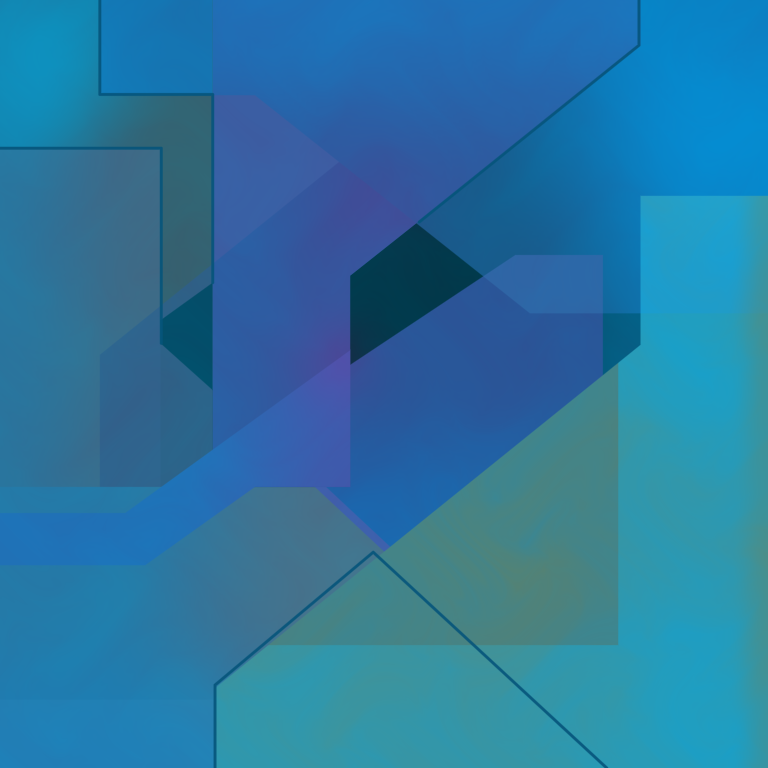
Reproduce this background procedurally as a WebGL 1 fragment shader.

```glsl
precision highp float;
// Overlapping translucent blue, teal and green panels with angled cuts, thin dark seams and cloudy stains.
uniform vec2 u_resolution;

// Signed distance to a line running left to right, positive above it.
float above(vec2 p, vec2 a, vec2 b) {
  vec2 d = normalize(b - a), e = p - a;
  return d.x * e.y - d.y * e.x;
}

// Signed distance to a rectangle, positive inside.
float box(vec2 p, vec2 lo, vec2 hi) {
  vec2 d = min(p - lo, hi - p);
  return min(d.x, d.y);
}

float segment(vec2 p, vec2 a, vec2 b) {
  vec2 e = p - a, d = b - a;
  return length(e - d * clamp(dot(e, d) / dot(d, d), 0.0, 1.0));
}

float fill(float d) {
  float w = 0.8 / min(u_resolution.x, u_resolution.y);
  return smoothstep(-w, w, d);
}

float glow(vec2 p, vec2 center, float radius) {
  vec2 e = (p - center) / radius;
  return exp(-dot(e, e));
}

// Warped layers of rotated sines, roughly -1 to 1.
float clouds(vec2 p) {
  float sum = 0.0, gain = 0.5;
  p *= 17.0;
  for (int i = 0; i < 5; i++) {
    p += 0.8 * sin(p.yx * 1.3 + float(i) * 2.1);
    sum += gain * sin(p.x) * sin(p.y + 1.0);
    p = mat2(1.3, 1.0, -1.0, 1.3) * p;
    gain *= 0.62;
  }
  return sum;
}

void main() {
  vec2 p = gl_FragCoord.xy / u_resolution;
  float cloud = clouds(p);

  // Shared diagonal cuts
  float ridge = above(p, vec2(0.544, 0.711), vec2(0.834, 0.941));
  float fold = above(p, vec2(0.332, 0.876), vec2(0.690, 0.592));
  float slope = above(p, vec2(0.130, 0.538), vec2(0.445, 0.792));

  // Upper blue field and the brighter field to its right
  vec3 col = mix(vec3(0.18, 0.35, 0.62), vec3(0.12, 0.44, 0.72), smoothstep(0.74, 1.0, p.y));
  float right = fill(max(-ridge, p.x - 0.834));
  vec3 sky = mix(vec3(0.09, 0.36, 0.55), vec3(0.04, 0.50, 0.76), smoothstep(0.62, 0.92, p.x + 0.4 * (p.y - 0.75)));
  col = mix(col, sky, right);

  // Dark hollow behind the panels
  float hollow = fill(max(-fold, 0.592 - p.y));
  vec3 deep = mix(vec3(0.0, 0.23, 0.30), vec3(0.02, 0.37, 0.52), smoothstep(0.62, 0.83, p.x));
  col = mix(col, deep, right * hollow);

  // Left panels
  vec3 teal = mix(vec3(0.20, 0.39, 0.45), vec3(0.08, 0.51, 0.68), smoothstep(0.24, 0.03, p.x - 0.5 * (p.y - 0.85)));
  col = mix(col, teal, fill(min(0.277 - p.x, p.y - 0.30)));
  col = mix(col, vec3(0.08, 0.46, 0.70), fill(box(p, vec2(0.130, 0.876), vec2(0.277, 1.1))));
  vec3 slate = mix(vec3(0.16, 0.46, 0.62), vec3(0.24, 0.42, 0.53), smoothstep(0.0, 0.2, p.x));
  col = mix(col, slate, fill(box(p, vec2(-0.1, 0.30), vec2(0.209, 0.807))));
  float facet = min(box(p, vec2(0.130, 0.30), vec2(0.277, 0.7)), -slope);
  col = mix(col, vec3(0.17, 0.38, 0.56), 0.75 * fill(facet));
  float wedge = min(box(p, vec2(0.209, 0.45), vec2(0.277, 0.7)),
    min(-above(p, vec2(0.209, 0.583), vec2(0.277, 0.632)), above(p, vec2(0.209, 0.553), vec2(0.277, 0.492))));
  col = mix(col, vec3(0.01, 0.31, 0.42), fill(wedge));

  // Lower left ground
  vec3 ground = mix(vec3(0.14, 0.48, 0.66), vec3(0.27, 0.45, 0.55), smoothstep(0.12, 0.42, p.x));
  ground = mix(ground, vec3(0.09, 0.50, 0.74), 0.65 * smoothstep(0.22, 0.0, p.y));
  ground += 0.012 * fill(0.089 - p.y);
  col = mix(col, ground, fill(min(0.52 - p.x, 0.366 - p.y)));

  // Central slanted slab with a lighter overlap and a violet lower edge
  float notch = above(p, vec2(0.410, 0.366), vec2(0.501, 0.281));
  float slab = min(box(p, vec2(0.40, 0.2), vec2(0.785, 0.668)),
    min(notch, -above(p, vec2(0.456, 0.525), vec2(0.671, 0.668))));
  vec3 cobalt = mix(vec3(0.16, 0.34, 0.60), vec3(0.10, 0.41, 0.69), smoothstep(0.52, 0.28, p.y));
  cobalt += vec3(0.02, 0.06, 0.05) * (1.0 - hollow);
  cobalt = mix(cobalt, vec3(0.24, 0.38, 0.68), fill(0.010 - notch));
  col = mix(col, cobalt, fill(slab));

  // Violet column with a paler upper facet
  float column = min(box(p, vec2(0.277, 0.366), vec2(0.56, 0.876)), min(-fold, max(0.456 - p.x, ridge)));
  vec3 violet = mix(vec3(0.17, 0.37, 0.64), vec3(0.21, 0.33, 0.61), smoothstep(0.28, 0.46, p.x));
  violet = mix(violet, vec3(0.23, 0.37, 0.64), fill(slope));
  col = mix(col, violet, fill(column));

  // Bent bright ribbon
  float ribbonTop = max(-above(p, vec2(0.163, 0.332), vec2(0.456, 0.544)), 0.332 - p.y);
  float ribbonBase = min(p.y - 0.264, max(above(p, vec2(0.189, 0.264), vec2(0.332, 0.366)), p.y - 0.366));
  vec3 azure = mix(vec3(0.12, 0.45, 0.72), vec3(0.24, 0.36, 0.68), smoothstep(0.2, 0.46, p.x));
  col = mix(col, azure, fill(min(0.456 - p.x, min(ribbonTop, ribbonBase))));

  // Green ground, its shaded square and brighter cyan pools
  float bank = max(-above(p, vec2(0.280, 0.104), vec2(0.834, 0.551)), p.x - 0.834);
  float green = fill(min(bank, min(p.x - 0.280, 0.745 - p.y)));
  vec3 moss = mix(vec3(0.25, 0.57, 0.60), vec3(0.12, 0.62, 0.76),
    min(1.0, glow(p, vec2(0.91, 0.06), 0.20) + glow(p, vec2(0.92, 0.55), 0.20) + 0.5 * glow(p, vec2(0.40, 0.02), 0.18)));
  moss = mix(moss, vec3(0.27, 0.51, 0.52), 0.9 * fill(min(0.805 - p.x, p.y - 0.160)));
  moss = mix(moss, vec3(0.11, 0.61, 0.81), 0.75 * fill(p.y - 0.592));
  moss = mix(moss, vec3(0.30, 0.55, 0.52), 0.6 * smoothstep(0.95, 1.0, p.x));
  col = mix(col, moss, green);

  // Cloudy stains and colored light
  col += cloud * mix(vec3(0.015, -0.020, -0.018), vec3(0.045, -0.012, -0.055), green);
  col += vec3(0.07, -0.04, -0.01) * (glow(p, vec2(0.44, 0.53), 0.06) + 0.5 * glow(p, vec2(0.50, 0.73), 0.08));
  col += vec3(0.05, 0.0, -0.06) * glow(p, vec2(0.64, 0.29), 0.09) * (0.6 + cloud);
  col += vec3(-0.02, 0.05, 0.06) * (glow(p, vec2(0.94, 0.83), 0.13) + glow(p, vec2(0.05, 0.91), 0.09));

  // Thin dark seams
  float seam = min(segment(p, vec2(0.130, 1.1), vec2(0.130, 0.877)), segment(p, vec2(0.130, 0.877), vec2(0.277, 0.877)));
  seam = min(seam, segment(p, vec2(0.277, 0.877), vec2(0.277, 0.632)));
  seam = min(seam, min(segment(p, vec2(-0.1, 0.807), vec2(0.210, 0.807)), segment(p, vec2(0.210, 0.807), vec2(0.210, 0.553))));
  seam = min(seam, min(segment(p, vec2(0.832, 1.1), vec2(0.832, 0.941)), segment(p, vec2(0.832, 0.941), vec2(0.546, 0.711))));
  seam = min(seam, min(segment(p, vec2(0.280, -0.1), vec2(0.280, 0.108)), segment(p, vec2(0.280, 0.108), vec2(0.486, 0.281))));
  seam = min(seam, segment(p, vec2(0.486, 0.281), vec2(0.790, 0.0)));
  col = mix(col, vec3(0.02, 0.33, 0.48), 0.9 * fill(0.0019 - seam));

  gl_FragColor = vec4(clamp(col, 0.0, 1.0), 1.0);
}
```
